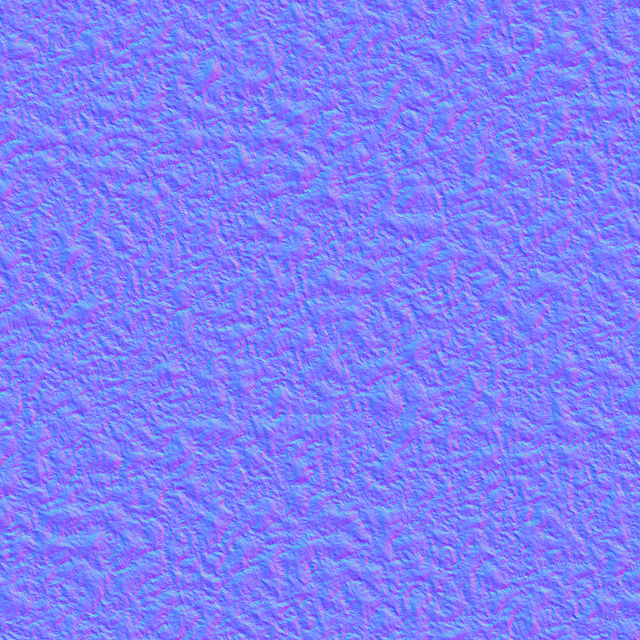
A WebGL 1 fragment shader for this texture map:

```glsl
precision highp float;
// Tangent-space normal map of rough stucco: rounded lumps split by sharp grooves.
// Octaves of billowed gradient noise build a height, which is sheared sideways so
// that one flank of every lump is steeper; its slope is then encoded as a colour.

uniform vec2 u_resolution;

const float LUMP_FREQUENCY = 22.0;      // largest lumps across the canvas
const float LACUNARITY = 1.85;          // frequency ratio between octaves
const float OCTAVE_SLOPE = 0.235;       // steepness given to the first octave
const float SLOPE_GAIN = 0.97;          // steepness ratio between octaves
const float CREASE_WIDTH = 0.05;        // rounding of the groove bottoms
const float GROOVE_GRAIN = 1.28;        // fine grain multiplier in grooves
const float TOP_GRAIN = 0.74;           // fine grain multiplier on lump tops
const vec2 LEAN = vec2(0.80, 0.40);     // shear of the lumps per unit of height
const float SAMPLE_STEP = 0.001;        // half width of the slope filter
const float TAU = 6.28318;

float hash(vec2 cell) {
  vec3 q = fract(cell.xyx * vec3(0.1031, 0.1030, 0.0973));
  q += dot(q, q.yzx + 33.33);
  return fract((q.x + q.y) * q.z);
}

// Dot product of a corner's random unit gradient with the offset from it
float cornerRamp(vec2 cell, vec2 offset) {
  float angle = TAU * hash(cell);
  return dot(vec2(cos(angle), sin(angle)), offset);
}

float gradientNoise(vec2 p) {
  vec2 cell = floor(p);
  vec2 f = p - cell;
  vec2 fade = f * f * f * (f * (f * 6.0 - 15.0) + 10.0);
  vec2 e = vec2(1.0, 0.0);
  float low = mix(cornerRamp(cell, f), cornerRamp(cell + e.xy, f - e.xy), fade.x);
  float high = mix(cornerRamp(cell + e.yx, f - e.yx), cornerRamp(cell + e.xx, f - e.xx), fade.x);
  return mix(low, high, fade.y);
}

// Billowed noise: round tops meeting in narrow creases
float billow(vec2 p) {
  float n = gradientNoise(p);
  return sqrt(n * n + CREASE_WIDTH * CREASE_WIDTH);
}

// Upright relief, with finer octaves stronger inside the grooves
float relief(vec2 p) {
  mat2 turn = mat2(0.8, 0.6, -0.6, 0.8);
  float frequency = LUMP_FREQUENCY;
  float slope = OCTAVE_SLOPE;
  float height = 0.0;
  for (int i = 0; i < 5; i++) {
    float lump = billow(p * frequency + 17.3 * float(i + 1));
    height += lump * slope / frequency;
    if (i < 2) slope *= mix(GROOVE_GRAIN, TOP_GRAIN, smoothstep(0.0, 0.4, lump));
    slope *= SLOPE_GAIN;
    frequency *= LACUNARITY;
    p = turn * p;
  }
  return height;
}

// Relief pushed over along LEAN in proportion to its own height
float leaningRelief(vec2 p) {
  return relief(p - LEAN * relief(p));
}

void main() {
  vec2 p = gl_FragCoord.xy / min(u_resolution.x, u_resolution.y);

  // Central differences over a fixed distance on the canvas
  vec2 e = vec2(SAMPLE_STEP, 0.0);
  vec2 gradient = vec2(
    leaningRelief(p + e.xy) - leaningRelief(p - e.xy),
    leaningRelief(p + e.yx) - leaningRelief(p - e.yx)) / (2.0 * SAMPLE_STEP);

  vec3 normal = normalize(vec3(-gradient, 1.0));
  gl_FragColor = vec4(0.5 + 0.5 * normal, 1.0);
}
```
